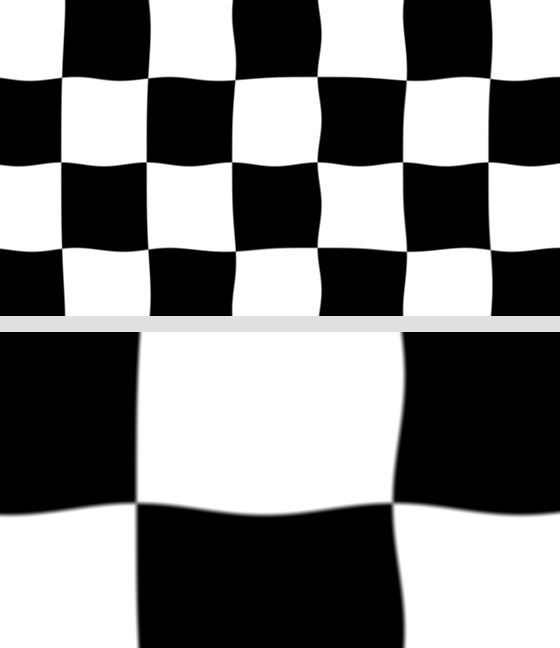
Top, the full canvas; bottom, a detail of the centre.
Reproduce this pattern procedurally as a WebGL 1 fragment shader.

```glsl
precision highp float;

uniform vec2 u_resolution;

#define CELL_SIZE 0.2704               // side of a square, in canvas heights
#define RIPPLE_CENTER vec2(0.119, -0.014) // from canvas centre, in canvas heights
#define RIPPLE_DEPTH 0.046             // largest shift, in cells
#define RIPPLE_FREQ 1.0                // rings per cell
#define EDGE_SOFTNESS 0.014            // half width of an edge, in cells
#define DARK_COLOR vec3(0.0)
#define LIGHT_COLOR vec3(1.0)

const float PI = 3.14159265;

// Signed distance to the nearest integer, alternating in sign per cell
vec2 triangleWave(vec2 p) {
  return abs(fract((p - 0.5) * 0.5) * 2.0 - 1.0) - 0.5;
}

// Concentric rings push the grid diagonally right and down
vec2 ripple(vec2 p) {
  float wave = sin(PI * RIPPLE_FREQ * length(p));
  return p + vec2(-1.0, 1.0) * RIPPLE_DEPTH * wave * wave;
}

// 0 on dark squares, 1 on light ones, with soft edges
float checker(vec2 p, float softness) {
  vec2 side = smoothstep(-softness, softness, triangleWave(p)) * 2.0 - 1.0;
  return 0.5 - 0.5 * side.x * side.y;
}

void main() {
  vec2 canvas = (gl_FragCoord.xy - 0.5 * u_resolution) / u_resolution.y;
  vec2 cell = (canvas - RIPPLE_CENTER) / CELL_SIZE;

  // Keep edges at least about a pixel wide on small canvases
  float pixel = 1.0 / (u_resolution.y * CELL_SIZE);
  float softness = max(EDGE_SOFTNESS, 0.75 * pixel);

  float light = checker(ripple(cell), softness);
  gl_FragColor = vec4(mix(DARK_COLOR, LIGHT_COLOR, light), 1.0);
}
```
